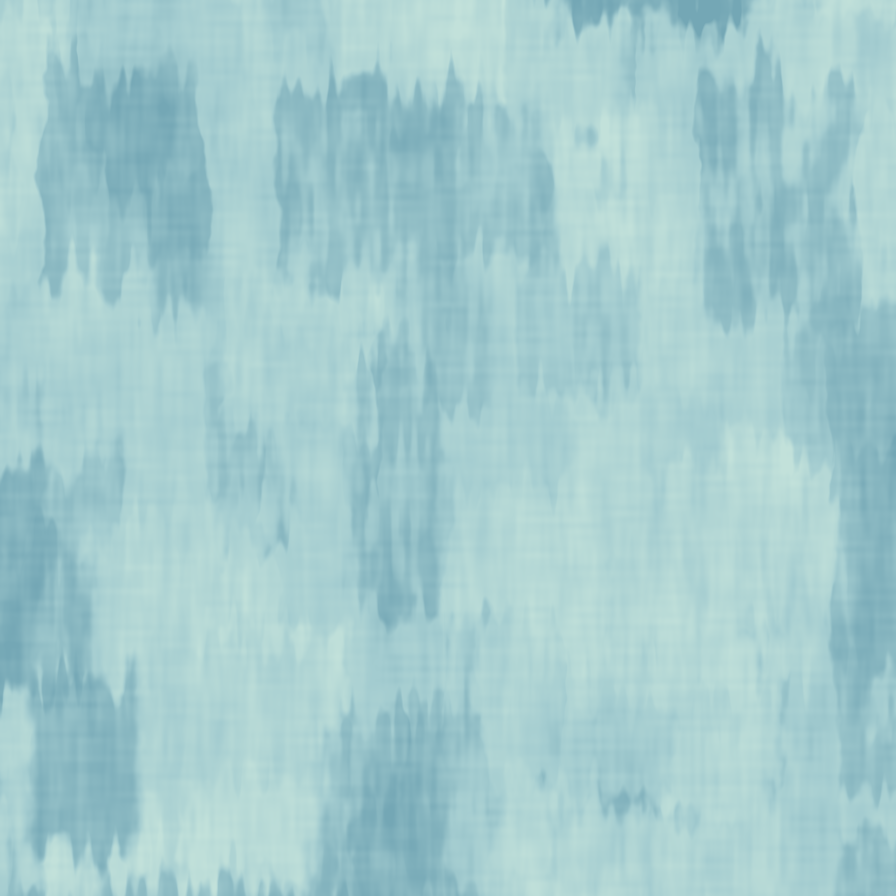
Give the GLSL for this texture, as a WebGL 1 fragment shader.

```glsl
precision highp float;
// Layered dry-brush paint in pale aqua and dusty teal blue.
// Each layer scatters upright strokes with ragged ends over a jittered grid,
// dark and light evenly shared; bristle streaks and a fine weave cover all.

uniform vec2 u_resolution;

#define DEEP vec3(0.455, 0.655, 0.710)
#define MID vec3(0.640, 0.800, 0.815)
#define LIGHT vec3(0.745, 0.872, 0.850)
#define CELL vec2(0.23, 0.27)
#define LAYERS 5
#define DARK_SHARE 0.45
#define PRESENCE 0.8
#define RAGGED 0.11
#define WOBBLE 0.035
#define BRISTLE_DEPTH 0.27
#define WEAVE_DEPTH 0.10
#define MOTTLE_DEPTH 0.30

float hash(vec2 p) {
  return fract(sin(dot(p, vec2(127.1, 311.7))) * 43758.5453);
}

vec2 hash2(vec2 p) {
  return vec2(hash(p), hash(p + 37.3));
}

float noise(vec2 p) {
  vec2 i = floor(p);
  vec2 f = fract(p);
  f = f * f * (3.0 - 2.0 * f);
  float low = mix(hash(i), hash(i + vec2(1.0, 0.0)), f.x);
  float high = mix(hash(i + vec2(0.0, 1.0)), hash(i + vec2(1.0, 1.0)), f.x);
  return mix(low, high, f.y);
}

float fbm(vec2 p) {
  float sum = 0.0;
  float weight = 0.5;
  for (int i = 0; i < 4; i++) {
    sum += weight * noise(p);
    p = p * 2.03 + 17.1;
    weight *= 0.5;
  }
  return sum / 0.9375;
}

// Long vertical hairs broken up by softer blotches, stretched in contrast.
float bristles(vec2 p) {
  float hair = 0.28 * noise(p * vec2(65.0, 9.0))
             + 0.32 * noise(p * vec2(135.0, 22.0) + 5.0)
             + 0.40 * fbm(p * vec2(24.0, 15.0) + 9.0);
  return 0.5 + 1.6 * (hair - 0.5);
}

// Paints one layer of strokes over the tone below it (0 deep, 1 light).
float paintLayer(float tone, vec2 p, float seed) {
  vec2 shift = 7.0 * hash2(vec2(seed, 4.7));
  vec2 home = floor(p / CELL + shift);
  float hair = bristles(p + shift);
  vec2 fray = vec2(WOBBLE * (fbm(p * vec2(22.0, 13.0) + shift) - 0.5),
                   RAGGED * (hair - 0.5));
  for (int y = -1; y <= 1; y++) {
    for (int x = -1; x <= 1; x++) {
      vec2 cell = home + vec2(float(x), float(y));
      vec2 id = cell + seed * 19.7;
      vec2 centre = (cell + hash2(id) - shift) * CELL;
      vec2 halfSize = mix(vec2(0.05, 0.07), vec2(0.125, 0.16), hash2(id + 3.1));
      vec2 finish = hash2(id + 14.9);

      // Crisp or feathered sides, ragged ends, then gaps left by dry bristles.
      vec2 inside = halfSize - abs(p - centre) + fray;
      float softness = mix(0.004, 0.035, finish.x * finish.x);
      float cover = smoothstep(0.0, softness, inside.x)
                  * smoothstep(0.0, 0.028, inside.y);
      float dryness = 0.8 * finish.y;
      cover *= mix(1.0, smoothstep(0.25, 0.62, hair), dryness);
      cover *= step(hash(id + 8.3), PRESENCE) * mix(0.5, 0.95, hash(id + 21.7));

      // A lattice sequence keeps dark strokes evenly spread.
      float kind = fract(dot(cell, vec2(0.7549, 0.5698)) + 0.618 * seed);
      float shade = hash(id + 27.1);
      float paint = kind < DARK_SHARE ? mix(0.0, 0.36, shade)
                                      : mix(0.64, 1.0, shade);
      tone = mix(tone, paint, cover);
    }
  }
  return tone;
}

vec3 paintColor(float tone) {
  vec3 shadow = mix(DEEP, MID, clamp(tone / 0.58, 0.0, 1.0));
  return mix(shadow, LIGHT, clamp((tone - 0.58) / 0.42, 0.0, 1.15));
}

void main() {
  vec2 p = gl_FragCoord.xy / min(u_resolution.x, u_resolution.y);

  float tone = 0.66;
  for (int i = 0; i < LAYERS; i++) {
    tone = paintLayer(tone, p, float(i) + 1.0);
  }

  // Surface: cloudy wash, upright hairs and a fine weave.
  float weave = noise(p * vec2(20.0, 150.0)) + noise(p * vec2(190.0, 24.0)) - 1.0;
  tone += MOTTLE_DEPTH * (fbm(p * vec2(9.0, 7.0) + 31.0) - 0.5);
  tone += BRISTLE_DEPTH * (bristles(p + 2.6) - 0.5);
  tone += WEAVE_DEPTH * weave;

  gl_FragColor = vec4(paintColor(tone), 1.0);
}
```
